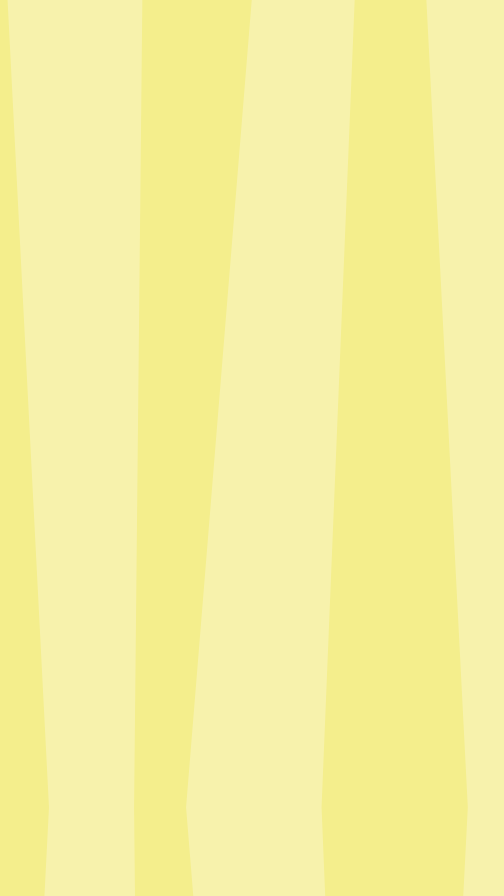
A Shadertoy shader for this background:

```glsl
// Pale yellow backdrop of tapering vertical bands that mirror at a low fold line.
#define LIGHT_BAND vec3(0.969, 0.949, 0.675)
#define DARK_BAND vec3(0.957, 0.933, 0.549)
#define FOLD_HEIGHT 0.099
#define EDGE_COUNT 5

// Each edge: x at the fold, x at the top of the canvas
const vec2 EDGES[EDGE_COUNT] = vec2[](
    vec2(0.0972, 0.0150),
    vec2(0.2660, 0.2824),
    vec2(0.3692, 0.4995),
    vec2(0.6380, 0.7037),
    vec2(0.9282, 0.8460));

// Antialiased coverage of the region right of an edge
float rightOf(vec2 uv, vec2 edge) {
    float rise = abs(uv.y - FOLD_HEIGHT) / (1.0 - FOLD_HEIGHT);
    float edgeX = mix(edge.x, edge.y, rise);
    return clamp((uv.x - edgeX) * iResolution.x + 0.5, 0.0, 1.0);
}

void mainImage(out vec4 fragColor, in vec2 fragCoord) {
    vec2 uv = fragCoord / iResolution.xy;

    // Edges alternately open and close a light band
    float light = 0.0;
    float direction = 1.0;
    for (int i = 0; i < EDGE_COUNT; i++) {
        light += direction * rightOf(uv, EDGES[i]);
        direction = -direction;
    }

    fragColor = vec4(mix(DARK_BAND, LIGHT_BAND, light), 1.0);
}
```
